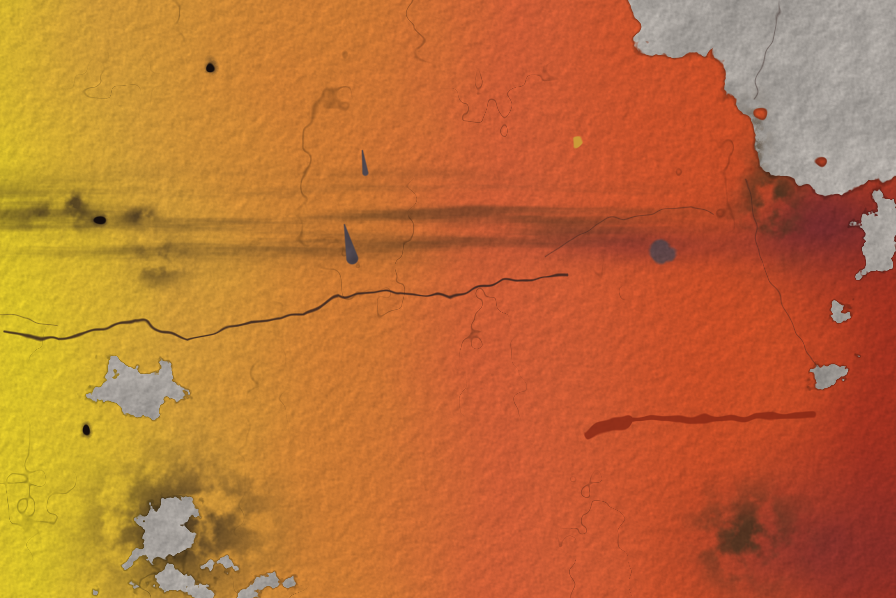
Write a WebGL 2 fragment shader that draws this texture.

```glsl
#version 300 es
precision highp float;
uniform vec2 u_resolution;
out vec4 fragColor;

const vec3 YELLOW = vec3(.84, .75, .16);
const vec3 OCHRE = vec3(.80, .60, .22);
const vec3 ORANGE = vec3(.80, .47, .20);
const vec3 CORAL = vec3(.80, .36, .21);
const vec3 VERMILION = vec3(.78, .30, .15);
const vec3 DEEP_RED = vec3(.63, .19, .12);
const vec3 CONCRETE = vec3(.62, .60, .58);
const vec3 GRIME = vec3(.25, .19, .12);
const vec3 PLUM = vec3(.42, .16, .18);
const vec3 SLATE = vec3(.30, .27, .30);
const vec3 RUST = vec3(.52, .15, .08);
const vec3 CRACK = vec3(.20, .13, .12);
const float RELIEF = .3, GRAIN = .07, RAGGED = .09, CRACK_WIDTH = .0017;

// Outline of the bare area
const vec2 BARE[12] = vec2[12](
  vec2(1.05, 1.03), vec2(1.065, .92), vec2(1.13, .905), vec2(1.2, .917),
  vec2(1.215, .84), vec2(1.25, .8), vec2(1.26, .72), vec2(1.33, .695),
  vec2(1.41, .66), vec2(1.45, .7), vec2(1.56, .7), vec2(1.56, 1.03));
// Flakes and dirt: centre, radii
const vec4 FLAKES[6] = vec4[6](
  vec4(1.475, .6, .045, .07), vec4(1.402, .482, .035, .03), vec4(1.395, .377, .036, .02),
  vec4(.225, .348, .068, .045), vec4(.275, .115, .055, .085), vec4(.31, .03, .11, .03));
const vec4 DIRT[7] = vec4[7](
  vec4(1.25, .1, .08, .07), vec4(1.29, .66, .05, .08), vec4(.1, .637, .06, .025),
  vec4(.235, .639, .03, .015), vec4(.265, .565, .04, .04), vec4(.3, .12, .13, .1),
  vec4(.12, .665, .02, .015));
const vec2 MAIN_CRACK[11] = vec2[11](
  vec2(.01, .443), vec2(.098, .432), vec2(.23, .463), vec2(.313, .432),
  vec2(.42, .465), vec2(.508, .473), vec2(.566, .506), vec2(.664, .512),
  vec2(.752, .504), vec2(.84, .531), vec2(.953, .539));
// Fine cracks: start, end
const vec4 FINE_CRACKS[7] = vec4[7](
  vec4(0, .473, .098, .457), vec4(.908, .574, 1.016, .633), vec4(1.016, .633, 1.152, .654),
  vec4(1.152, .654, 1.195, .639), vec4(1.25, .7, 1.27, .57), vec4(1.27, .57, 1.365, .385),
  vec4(1.305, 1, 1.26, .834));

float hash(vec2 p) {
  vec3 q = fract(p.xyx * .1031);
  q += dot(q, q.yzx + 33.33);
  return fract((q.x + q.y) * q.z);
}
float noise(vec2 p) {
  vec2 i = floor(p), f = fract(p), e = vec2(1, 0);
  f *= f * (3. - 2. * f);
  return mix(mix(hash(i), hash(i + e), f.x), mix(hash(i + e.yx), hash(i + 1.), f.x), f.y);
}
float fbm(vec2 p) {
  float sum = 0., amp = .53;
  for (int i = 0; i < 4; i++, amp *= .5) {
    sum += amp * noise(p);
    p = mat2(1.6, 1.2, -1.2, 1.6) * p + 7.3;
  }
  return sum;
}
float blot(vec2 p, vec4 b) {
  vec2 q = (p - b.xy) / b.zw;
  return exp(-dot(q, q));
}
// Distance to a stroke whose radius runs from ra to rb
float stroke(vec2 p, vec4 s, float ra, float rb) {
  vec2 d = s.zw - s.xy, v = p - s.xy;
  float h = clamp(dot(v, d) / dot(d, d), 0., 1.);
  return length(v - d * h) - mix(ra, rb, h);
}
float bareDistance(vec2 p) {
  float d = 9., side = 1.;
  for (int i = 0, j = 11; i < 12; j = i, i++) {
    vec2 a = BARE[i], b = BARE[j];
    d = min(d, stroke(p, vec4(a, b), 0., 0.));
    if ((a.y > p.y) != (b.y > p.y) && p.x < (b.x - a.x) * (p.y - a.y) / (b.y - a.y) + a.x) side = -side;
  }
  return d * side;
}
float cover(float d) {
  float px = 1. / u_resolution.y;
  return 1. - smoothstep(-px, px, d);
}

void main() {
  vec2 p = gl_FragCoord.xy / u_resolution.y;
  float cloud = fbm(p * 5.), rough = fbm(p * 32.), speck = fbm(p * 75. + 11.);
  vec2 wobble = vec2(noise(p * 45.), noise(p * 45. + 31.)) - .5;
  vec2 q = p + wobble * .012;

  // Paint gradient, left to right
  float t = p.x / 1.497 + .07 * (cloud - .5);
  t += .1 * smoothstep(.4, .95, p.y) * (1. - smoothstep(.1, .5, t));
  vec3 col = mix(YELLOW, OCHRE, smoothstep(.02, .23, t));
  col = mix(col, ORANGE, smoothstep(.18, .42, t));
  col = mix(col, CORAL, smoothstep(.38, .58, t));
  col = mix(col, VERMILION, smoothstep(.58, .82, t));
  col = mix(col, DEEP_RED, smoothstep(.84, 1., t) * (1. - smoothstep(.6, .85, p.y)));

  // Streaked band, plum stains and dirt
  float band = smoothstep(.53, .6, p.y) * (1. - smoothstep(.65, .74, p.y)) * (1. - smoothstep(.9, 1.3, p.x));
  col = mix(col, GRIME, .5 * band * smoothstep(.3, .75, fbm(p * vec2(3, 45))));
  float plum = .5 * blot(p, vec4(1.08, .59, .17, .03)) + .8 * blot(p, vec4(1.38, .62, .13, .08));
  plum += .6 * blot(p, vec4(1.4, .08, .2, .12));
  col = mix(col, PLUM, min(plum * (.4 + cloud), .85));
  float dirt = 0.;
  for (int i = 0; i < 7; i++) dirt += .9 * blot(p, DIRT[i]);
  col = mix(col, GRIME, min(dirt * smoothstep(.32, .68, rough), .8));
  float bruise = blot(p, vec4(1.11, .58, .028, .024)) * (.3 + rough);
  col = mix(col, SLATE, .8 * smoothstep(.35, .6, bruise));

  // Hairlines, mostly upright
  float hair = abs(noise(p * vec2(11, 3) + wobble * .4) - .5);
  col *= 1. - .22 * (1. - smoothstep(0., .016, hair)) * smoothstep(.48, .65, fbm(p * 6. + 19.));

  // Bare concrete and flakes, with a shaded rim
  float bare = bareDistance(p + wobble * .025) + (rough - .5) * .03;
  bare = max(bare, .013 - length(q - vec2(1.273, .808)));
  bare = max(bare, .008 - length(q - vec2(1.37, .732)));
  for (int i = 0; i < 6; i++) {
    vec4 f = FLAKES[i];
    float d = (length((p - f.xy) / f.zw) - .9) * min(f.z, f.w);
    bare = min(bare, d + (rough - .47) * RAGGED);
  }
  vec3 stone = CONCRETE * (.78 + .3 * cloud + .2 * rough);
  stone = mix(stone, GRIME, .7 * blot(p, vec4(1.26, .76, .02, .06)) * smoothstep(.3, .6, speck));
  col *= .7 + .3 * smoothstep(0., .008, bare);
  col = mix(col, stone, cover(bare));

  // Relief lit from the upper left, and grain
  float relief = speck - fbm((p + vec2(-.003, .003)) * 75. + 11.);
  col *= 1. + RELIEF * relief + GRAIN * (noise(p * 260.) - .5);

  // Cracks
  float crack = 9., fine = 9., width = CRACK_WIDTH * (.5 + rough);
  for (int i = 0; i < 10; i++) crack = min(crack, stroke(q, vec4(MAIN_CRACK[i], MAIN_CRACK[i + 1]), 0., 0.));
  for (int i = 0; i < 7; i++) fine = min(fine, stroke(q, FINE_CRACKS[i], 0., 0.));
  col = mix(col, CRACK, max(.85 * cover(crack - width), .5 * cover(fine - width * .4)));

  // Rust smear with a blunt left end
  float rust = stroke(q, vec4(.98, .275, 1.05, .296), .006, .011);
  rust = min(rust, stroke(q, vec4(1.05, .298, 1.36, .305), .005, .005));
  col = mix(col, RUST, .8 * cover(rust));

  // Gouges, paint fleck and nail holes
  float gouge = stroke(p, vec4(.576, .624, .589, .568), .001, .01);
  gouge = min(gouge, stroke(p, vec4(.606, .748, .611, .711), .001, .005));
  col = mix(col, SLATE * (.7 + .6 * rough), cover(gouge));
  col = mix(col, OCHRE, cover(stroke(q, vec4(.964, .772, .966, .758), .004, .006)));
  float hole = min(length(q - vec2(.351, .89)), min(length(q - vec2(.164, .629)), length(q - vec2(.143, .28))));
  col = mix(col, GRIME, .6 - .6 * smoothstep(.009, .02, hole + .008 * speck));
  col = mix(col, CRACK * .4, cover(hole - .008));
  fragColor = vec4(clamp(col, 0., 1.), 1);
}
```
